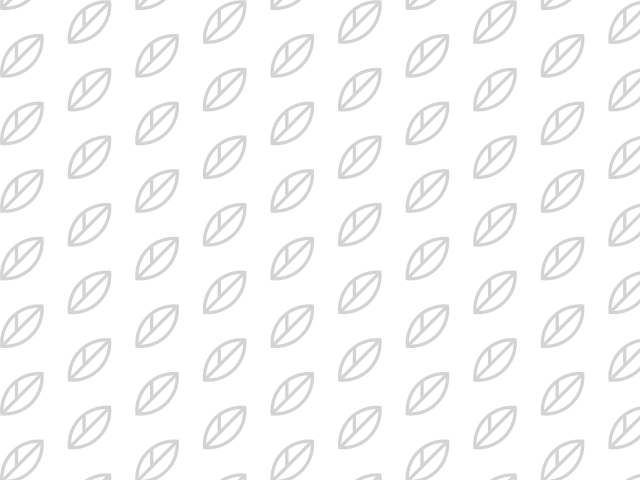
A Shadertoy shader for this pattern:

```glsl
// Staggered columns of outlined leaves in light grey on white.
// Each leaf is a lens of two circles with a diagonal rib and one upright vein;
// odd columns are shifted by half a repeat.

#define PITCH 0.1408                  // repeat size, in canvas heights
#define ORIGIN vec2(0.3243, 0.276)    // centre of the first leaf, in repeats
#define ARC_RADIUS 0.5475             // radius of the leaf edge
#define ARC_OFFSET 0.3527             // arc centre to leaf centre
#define HALF_STROKE 0.0247            // half the line width
#define VEIN_X -0.080                 // position of the upright vein
#define PAPER vec3(1.0)
#define INK vec3(0.827)

// Signed distance to the centre line of the leaf edge, negative inside.
float lensDistance(vec2 p) {
    vec2 arcCentre = ARC_OFFSET * vec2(-1.0, 1.0) * inversesqrt(2.0);
    return max(length(p - arcCentre), length(p + arcCentre)) - ARC_RADIUS;
}

// Signed distance to the drawn lines of one leaf.
float leafDistance(vec2 p) {
    float lens = lensDistance(p);
    float acrossRib = (p.x - p.y) * inversesqrt(2.0);

    float outline = abs(lens) - HALF_STROKE;
    float rib = abs(acrossRib) - HALF_STROKE;
    float vein = max(abs(p.x - VEIN_X) - HALF_STROKE, acrossRib);

    // Rib and vein stop at the outer edge of the leaf.
    float inner = max(min(rib, vein), lens - HALF_STROKE);
    return min(outline, inner);
}

// Leaf-centred coordinates in the staggered grid.
vec2 staggeredCell(vec2 grid) {
    grid += 0.5 - ORIGIN;
    grid.y -= 0.5 * mod(floor(grid.x), 2.0);
    return fract(grid) - 0.5;
}

void mainImage(out vec4 fragColor, in vec2 fragCoord) {
    float pixel = 1.0 / (iResolution.y * PITCH);
    vec2 leafPos = staggeredCell(fragCoord * pixel);

    // Antialiased coverage over one pixel.
    float coverage = clamp(0.5 - leafDistance(leafPos) / pixel, 0.0, 1.0);
    fragColor = vec4(mix(PAPER, INK, coverage), 1.0);
}
```
